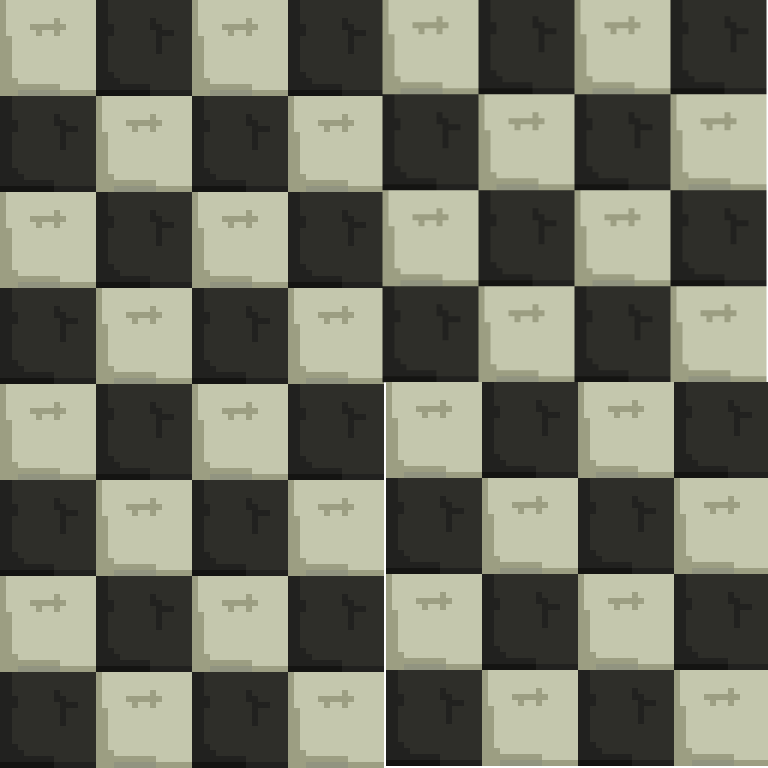
Give the GLSL for this pattern, as a three.js fragment shader.

```glsl
// Checkerboard of worn pixel-art stone tiles, laid as three slightly misaligned panels.
varying vec2 vUv;

const float TILES = 8.0;      // tiles across and down the canvas
const float CELLS = 16.0;     // square cells along a tile side
const int SAMPLES = 4;        // smoothing samples per axis

const vec3 LIGHT_FACE  = vec3(0.77, 0.78, 0.68);
const vec3 LIGHT_SHADE = vec3(0.61, 0.62, 0.51);
const vec3 LIGHT_DEEP  = vec3(0.57, 0.58, 0.50);
const vec3 DARK_FACE   = vec3(0.18, 0.18, 0.16);
const vec3 DARK_SHADE  = vec3(0.13, 0.13, 0.12);
const vec3 DARK_DEEP   = vec3(0.08, 0.08, 0.07);
const vec3 GAP_COLOR   = vec3(1.0);

// Panel origins and sizes, in tiles
const vec2 LEFT_ORIGIN  = vec2(0.0);
const vec2 UPPER_ORIGIN = vec2(3.984, 4.018);
const vec2 LOWER_ORIGIN = vec2(4.021, 0.021);
const vec2 LEFT_SIZE    = vec2(4.0, 8.0);
const vec2 RIGHT_SIZE   = vec2(4.0);

// 1 inside the rectangle that starts at corner and spans size
float rect(vec2 p, vec2 corner, vec2 size) {
  vec2 inside = step(corner, p) * (1.0 - step(corner + size, p));
  return inside.x * inside.y;
}

// Cell rectangle: column and row from the upper left, then width and height
float block(vec2 cell, float col, float row, float w, float h) {
  return rect(cell, vec2(col, row), vec2(w, h));
}

vec3 lightTile(vec2 cell) {
  // Stepped shadow along the left and lower sides
  float shade = block(cell, 0.0, 0.0, 1.0, 16.0)
              + block(cell, 0.0, 6.0, 2.0, 10.0)
              + block(cell, 2.0, 13.0, 1.0, 1.0)
              + block(cell, 2.0, 14.0, 8.0, 1.0)
              + block(cell, 0.0, 15.0, 16.0, 1.0);
  // Scratch: a bar with three short spurs
  shade += block(cell, 5.0, 4.0, 6.0, 1.0)
         + block(cell, 6.0, 5.0, 1.0, 1.0)
         + block(cell, 9.0, 3.0, 1.0, 3.0);
  float deep = block(cell, 3.0, 15.0, 7.0, 1.0);
  return mix(mix(LIGHT_FACE, LIGHT_SHADE, min(shade, 1.0)), LIGHT_DEEP, deep);
}

vec3 darkTile(vec2 cell) {
  // Left band with a notch, and a stepped lower edge
  float shade = block(cell, 0.0, 0.0, 2.0, 16.0)
              + block(cell, 2.0, 4.0, 1.0, 2.0)
              + block(cell, 2.0, 12.0, 1.0, 1.0)
              + block(cell, 2.0, 13.0, 2.0, 1.0)
              + block(cell, 2.0, 14.0, 7.0, 1.0)
              + block(cell, 0.0, 15.0, 16.0, 1.0);
  // Crack: a bent stem with one branch
  shade += block(cell, 9.0, 3.0, 1.0, 2.0)
         + block(cell, 10.0, 4.0, 1.0, 5.0)
         + block(cell, 11.0, 5.0, 2.0, 1.0);
  float deep = block(cell, 0.0, 15.0, 9.0, 1.0);
  return mix(mix(DARK_FACE, DARK_SHADE, min(shade, 1.0)), DARK_DEEP, deep);
}

vec3 checker(vec2 p) {
  vec2 tile = floor(p);
  vec2 local = fract(p);
  vec2 cell = vec2(local.x, 1.0 - local.y) * CELLS;
  float isLight = mod(tile.x + tile.y, 2.0);
  return mix(darkTile(cell), lightTile(cell), isLight);
}

// Lays one checkered panel over the colour beneath it
vec3 layPanel(vec3 below, vec2 p, vec2 origin, vec2 size) {
  return mix(below, checker(p - origin), rect(p, origin, size));
}

vec3 floorColor(vec2 p) {
  vec3 color = layPanel(GAP_COLOR, p, LEFT_ORIGIN, LEFT_SIZE);
  // The gap beside the right panels shows the ground
  color = layPanel(color, p, UPPER_ORIGIN, RIGHT_SIZE);
  return layPanel(color, p, LOWER_ORIGIN, RIGHT_SIZE);
}

void main() {
  // Average a grid of samples over the pixel footprint
  vec2 footprint = fwidth(vUv);
  vec3 sum = vec3(0.0);
  for (int i = 0; i < SAMPLES; i++) {
    for (int j = 0; j < SAMPLES; j++) {
      vec2 offset = (vec2(float(i), float(j)) + 0.5) / float(SAMPLES) - 0.5;
      sum += floorColor((vUv + offset * footprint) * TILES);
    }
  }
  gl_FragColor = vec4(sum / float(SAMPLES * SAMPLES), 1.0);
}
```
